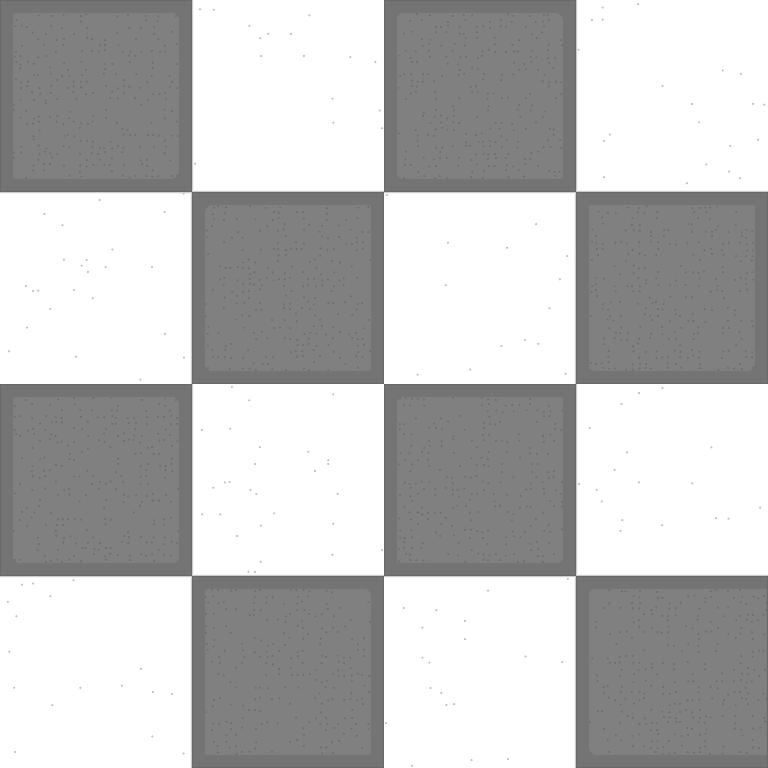
Write a Shadertoy shader that draws this pattern.

```glsl
vec2 hash2(vec2 p) {
    vec3 h = fract(p.xyx * vec3(0.1031, 0.1030, 0.0973));
    h += dot(h, h.yzx + 33.33);
    return fract((h.xx + h.yz) * h.zy);
}

float roundedBox(vec2 p, float halfSize, float radius) {
    vec2 d = abs(p) - halfSize + radius;
    return length(max(d, 0.0)) + min(max(d.x, d.y), 0.0) - radius;
}

// One jittered fleck in some cells of a 128 by 128 grid
float flecks(vec2 uv, float density, float seed) {
    vec2 p = uv * 128.0;
    vec2 id = mod(floor(p), 128.0) + seed;
    float aa = 64.0 / iResolution.y;
    vec2 center = 0.25 + 0.5 * hash2(id);
    float dotMask = 1.0 - smoothstep(0.17 - aa, 0.17 + aa, length(fract(p) - center));
    return dotMask * step(hash2(id + 71.0).x, density);
}

void mainImage(out vec4 fragColor, in vec2 fragCoord) {
    vec2 uv = fragCoord / iResolution.xy;
    vec2 p = uv * 4.0;
    vec2 tile = mod(floor(p), 4.0);
    vec2 q = fract(p) - 0.5;
    float px = 4.0 / iResolution.y;

    // Checker parity and distance to the tile edge
    float dark = mod(tile.x + tile.y, 2.0);
    float edge = 0.5 - max(abs(q.x), abs(q.y));
    float seam = 1.0 - smoothstep(0.004, 0.004 + px, edge);

    // Inset panel with unevenly worn corners; one tile is open on its right
    float radius = mix(0.005, 0.045, hash2(tile * 2.0 + step(0.0, q)).x);
    vec2 panelPos = tile == vec2(3.0, 0.0) ? vec2(min(q.x, 0.0), q.y) : q;
    float box = roundedBox(panelPos, 0.432, radius);
    float panel = 1.0 - smoothstep(-0.5 * px, 0.5 * px, box);

    // Grey tile: frame, speckled panel, thin dark outline
    float speckle = flecks(uv, 0.32, 0.0);
    float grey = mix(0.455, 0.502 - 0.075 * speckle, panel);
    grey = mix(grey, 0.41, seam);

    // White tile: sparse specks and a pale fringe on alternate grid lines
    vec2 gridDist = abs(mod(p, 2.0) - 1.0);
    float fringe = 1.0 - smoothstep(0.004, 0.004 + px, min(gridDist.x, gridDist.y));
    float white = 1.0 - 0.25 * flecks(uv, 0.017, 193.0);
    white = min(white, 1.0 - 0.2 * fringe);

    // Blend across the tile edge
    float signedEdge = edge * (2.0 * dark - 1.0);
    float shade = mix(white, grey, smoothstep(-0.5 * px, 0.5 * px, signedEdge));
    fragColor = vec4(vec3(shade), 1.0);
}
```
